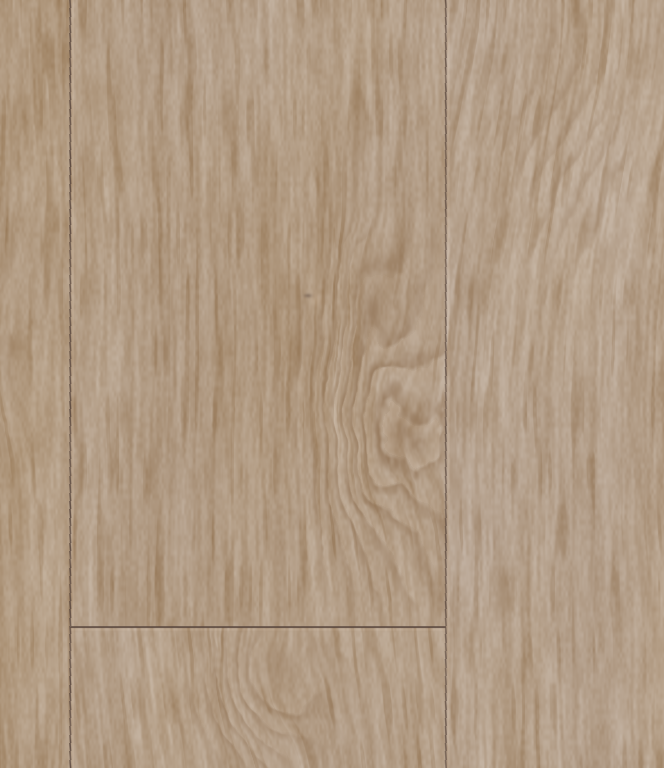
This texture is drawn by a Shadertoy shader. Its source:

```glsl
const vec2 PLANK = vec2(0.489, 1.8);
const vec2 FIRST_CORNER = vec2(0.0915, 0.1835);
const vec3 DARK_WOOD = vec3(0.622, 0.512, 0.393);
const vec3 LIGHT_WOOD = vec3(0.748, 0.674, 0.596);
const vec3 RING_WOOD = vec3(0.545, 0.420, 0.300);
const vec3 SEAM = vec3(0.32, 0.25, 0.22);

float hash(vec2 p) {
    vec3 q = fract(vec3(p.xyx) * 0.1031);
    q += dot(q, q.yzx + 33.33);
    return fract((q.x + q.y) * q.z);
}

float noise(vec2 p) {
    vec2 i = floor(p), f = fract(p);
    f = f * f * (3.0 - 2.0 * f);
    return mix(mix(hash(i), hash(i + vec2(1, 0)), f.x),
               mix(hash(i + vec2(0, 1)), hash(i + vec2(1, 1)), f.x), f.y);
}

float fbm(vec2 p) {
    float sum = 0.0, gain = 0.5;
    for (int i = 0; i < 4; i++) {
        sum += gain * noise(p);
        p = p * 2.03 + 17.3;
        gain *= 0.5;
    }
    return sum / 0.9375;
}

float bump(vec2 p, vec2 centre, vec2 radius) {
    vec2 d = (p - centre) / radius;
    return exp(-dot(d, d));
}

float line(float d, float halfWidth, float px) {
    return 1.0 - smoothstep(halfWidth - 0.6 * px, halfWidth + 0.8 * px, abs(d));
}

// Growth height whose contours are the grain (x), and ring visibility (y)
vec2 growth(vec2 p, vec2 id) {
    vec2 seed = id * 31.7 + 80.0;
    vec2 w = p + 0.055 * (vec2(fbm(p * 12.0 + seed), fbm(p * 12.0 + seed + 50.0)) - 0.5);
    float h = p.x + 0.05 * (fbm(p * vec2(4.0, 1.8) + seed) - 0.5);
    float rings = 0.0;
    if (id.x < -0.5) {
        float swirl = bump(w, vec2(0.0, 0.54), vec2(0.035, 0.11));
        h += 0.06 * swirl + 0.03 * p.y;
        rings = 0.45 * swirl;
    } else if (id.x > 0.5) {
        float lean = smoothstep(0.45, 1.0, p.y);
        h += 0.06 * (fbm(p * vec2(5.0, 3.0) + seed) - 0.5) - 0.16 * lean * p.y;
        rings = 0.4 * bump(w, vec2(0.74, 0.8), vec2(0.09, 0.2));
    } else if (id.y < -0.5) {
        h += 0.3 * p.y + 0.11 * bump(w, vec2(0.35, 0.13), vec2(0.07, 0.09));
        rings = 0.6 * bump(w, vec2(0.33, 0.09), vec2(0.10, 0.10));
    } else {
        float heart = bump(w, vec2(0.500, 0.432), vec2(0.075, 0.125));
        float eye = bump(w, vec2(0.474, 0.60), vec2(0.034, 0.080));
        h += 0.15 * heart + 0.065 * eye;
        rings = 0.95 * bump(w, vec2(0.50, 0.44), vec2(0.11, 0.22));
    }
    return vec2(h, rings);
}

// Lightness of long fibres, short dark pores and fine grit
float fibreTone(vec2 p, float h, vec2 id) {
    vec2 seed = id * 13.1 + 60.0;
    float g = mix(p.x, h, 0.35);
    float broad = fbm(vec2(h * 22.0, p.y * 1.6) + seed);
    float streak = noise(vec2(g * 125.0, p.y * 4.0) + seed);
    float pore = noise(vec2(g * 230.0, p.y * 24.0) + seed);
    float dash = smoothstep(0.60, 0.88, noise(vec2(g * 165.0, p.y * 13.0) + seed + 40.0));
    float grit = noise(p * vec2(340.0, 150.0) + seed);
    return 0.52 * (broad - 0.5) + 0.36 * (streak - 0.5) + 0.42 * (pore - 0.5)
         + 0.26 * (grit - 0.5) - 0.34 * (dash - 0.2);
}

vec3 wood(vec2 p, vec2 id) {
    vec2 g = growth(p, id);
    float tone = 0.60 + fibreTone(p, g.x, id) + 0.03 * id.x;
    tone += 0.20 * (fbm(p * 3.0 + 9.0) - 0.5);
    vec3 colour = mix(DARK_WOOD, LIGHT_WOOD, clamp(tone, -0.35, 1.15));

    // Growth rings, broken up by the fibres
    float phase = fract(g.x * 29.0 + 0.8 * fbm(p * 16.0));
    float ring = smoothstep(0.45, 0.86, phase) * (1.0 - smoothstep(0.86, 1.0, phase));
    float breakup = 0.35 + 0.65 * noise(p * vec2(190.0, 50.0));
    colour = mix(colour, RING_WOOD, 0.72 * ring * g.y * breakup);
    colour += 0.022 * g.y * (1.0 - smoothstep(0.05, 0.4, phase));

    // Heart, small eye and pin knot of the long middle plank
    if (abs(id.x) < 0.5 && id.y > -0.5) {
        float stain = 0.50 * bump(p, vec2(0.526, 0.433), vec2(0.022, 0.028))
                    + 0.40 * bump(p, vec2(0.482, 0.597), vec2(0.013, 0.028));
        colour = mix(colour, RING_WOOD, stain * breakup);
        colour += 0.04 * bump(p, vec2(0.412, 0.609), vec2(0.007, 0.009));
        colour = mix(colour, SEAM, 0.38 * bump(p, vec2(0.401, 0.615), vec2(0.005, 0.0028)));
    }

    // Slow drift between warm and grey
    float drift = fbm(p * vec2(9.0, 3.0) + 31.0) - 0.5 + 0.25 * id.x;
    return colour + vec3(-0.008, 0.0, 0.022) * drift;
}

void mainImage(out vec4 fragColor, in vec2 fragCoord) {
    float px = 1.0 / iResolution.y;
    vec2 p = fragCoord * px;

    // Planks in columns, each column shifted by half a length
    vec2 cell = (p - FIRST_CORNER) / PLANK;
    cell.y += 0.5 * floor(cell.x);
    vec2 id = floor(cell);
    vec2 toEdge = (cell - floor(cell + 0.5)) * PLANK;
    vec3 colour = wood(p, id);

    // Bevels and slightly ragged seams, softer towards the right
    float ragged = 0.0008 * (fract(p.y * 92.0) - 0.5);
    float side = line(toEdge.x + ragged, 0.0009, px);
    float end = line(toEdge.y, 0.0010, px);
    float wear = 0.62 + 0.25 * noise(vec2(p.x * 9.0, p.y * 70.0)) - 0.25 * p.x;
    colour += 0.035 * line(toEdge.x - 0.0035, 0.0012, px);
    colour += 0.025 * line(toEdge.y + 0.0035, 0.0010, px);
    colour = mix(colour, SEAM, max(side * wear, 0.85 * end));
    fragColor = vec4(colour, 1.0);
}
```
